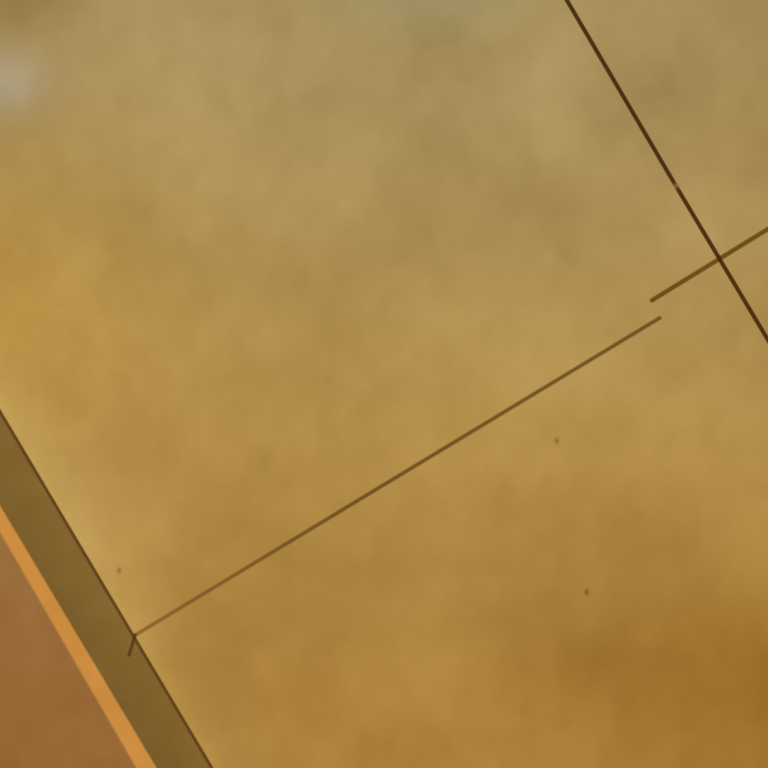
This texture is drawn by a Shadertoy shader. Its source:

```glsl
float hash(vec2 p) {
    p = fract(p * vec2(0.1031, 0.1137));
    p += dot(p, p.yx + 33.33);
    return fract((p.x + p.y) * p.x * 17.0);
}

float noise(vec2 p) {
    vec2 i = floor(p), f = fract(p);
    f = f * f * (3.0 - 2.0 * f);
    return mix(mix(hash(i), hash(i + vec2(1, 0)), f.x),
               mix(hash(i + vec2(0, 1)), hash(i + vec2(1, 1)), f.x), f.y);
}

float fbm(vec2 p) {
    float sum = 0.0, amp = 0.5;
    for (int i = 0; i < 5; i++) {
        sum += amp * noise(p);
        p = mat2(1.6, 1.2, -1.2, 1.6) * p + 7.3;
        amp *= 0.5;
    }
    return sum;
}

float segmentDist(vec2 p, vec2 a, vec2 b) {
    vec2 d = b - a;
    return length(p - a - d * clamp(dot(p - a, d) / dot(d, d), 0.0, 1.0));
}

// Signed distance to a line, positive on its right when pointing from a to b
float sideDist(vec2 p, vec2 a, vec2 b) {
    vec2 d = normalize(b - a);
    return dot(p - a, vec2(d.y, -d.x));
}

float glow(vec2 p, vec2 centre, vec2 radius) {
    vec2 q = (p - centre) / radius;
    return exp(-dot(q, q));
}

float stroke(float d, float halfWidth, float soft) {
    return 1.0 - smoothstep(halfWidth - soft, halfWidth + soft, d);
}

vec3 floorColor(vec2 p) {
    vec3 col = mix(vec3(0.66, 0.495, 0.225), vec3(0.695, 0.55, 0.285), smoothstep(0.05, 0.5, p.y));
    col = mix(col, vec3(0.66, 0.56, 0.36), smoothstep(0.45, 1.0, p.y + 0.12 * p.x));
    col += vec3(0.04, 0.02, -0.02) * glow(p, vec2(0.0, 0.65), vec2(0.22, 0.2));
    col -= vec3(0.03, 0.035, 0.04) * glow(p, vec2(1.0, 0.05), vec2(0.25, 0.3));
    col += vec3(0.01, 0.0, -0.01) * glow(p, vec2(0.98, 0.75), vec2(0.2));

    // Window reflections and the dim corner
    col = mix(col, vec3(0.56, 0.46, 0.26), 0.75 * glow(p, vec2(0.03, 1.02), vec2(0.1, 0.07)));
    col = mix(col, vec3(0.68, 0.62, 0.51), 0.9 * glow(p, vec2(0.0, 0.892), vec2(0.06, 0.045)));
    col = mix(col, vec3(0.65, 0.63, 0.47), 0.6 * glow(p, vec2(0.56, 1.02), vec2(0.13, 0.06)));

    // Cloudy stains and fine grain
    col += vec3(0.9, 0.9, 0.75) * 0.13 * (fbm(p * 7.0 + 3.0) - 0.48);
    col += 0.035 * (fbm(p * vec2(38.0, 30.0)) - 0.48);
    return col;
}

void mainImage(out vec4 fragColor, in vec2 fragCoord) {
    vec2 p = fragCoord / iResolution.xy;
    float aa = 0.8 / iResolution.y;
    vec3 col = floorColor(p);

    // Floor brightens beside the skirting
    float edge = sideDist(p, vec2(0.277, 0.0), vec2(0.0, 0.466));
    col += vec3(0.055, 0.065, 0.06) * exp(-max(edge, 0.0) / 0.045);

    // Floor joints
    vec3 jointColor = vec3(0.36, 0.24, 0.08);
    float longJoint = segmentDist(p, vec2(0.176, 0.173), vec2(0.859, 0.586));
    col = mix(col, jointColor, (0.5 + 0.25 * smoothstep(0.2, 0.5, p.x)) * stroke(longJoint, 0.0023, 0.0018));
    float shortJoint = segmentDist(p, vec2(0.849, 0.609), vec2(1.01, 0.708));
    col = mix(col, vec3(0.38, 0.26, 0.06), 0.85 * stroke(shortJoint, 0.0028, 0.0016));
    float steepJoint = min(segmentDist(p, vec2(0.735, 1.005), vec2(0.880, 0.758)),
                           segmentDist(p, vec2(0.880, 0.758), vec2(1.005, 0.549)));
    col = mix(col, vec3(0.25, 0.15, 0.04), 0.9 * stroke(steepJoint, 0.0026, 0.0015));
    col = mix(col, vec3(0.66, 0.52, 0.30), 0.6 * glow(p, vec2(0.880, 0.758), vec2(0.004)));

    // Sparse specks
    for (int i = 0; i < 3; i++) {
        float k = float(i);
        vec2 speck = vec2(0.725 + 0.039 * k, 0.426 - 0.197 * k);
        if (i == 2) speck = vec2(0.155, 0.257);
        col -= vec3(0.15, 0.13, 0.08) * glow(p, speck, vec2(0.003, 0.004));
    }

    // Skirting, its bright ledge and the face below
    float grain = fbm(p * 24.0) - 0.48;
    vec3 skirting = mix(vec3(0.47, 0.36, 0.17), vec3(0.51, 0.385, 0.18), smoothstep(-0.09, 0.0, edge));
    skirting += 0.05 * grain;
    col = mix(skirting, col, smoothstep(-aa, aa, edge));
    col = mix(col, vec3(0.33, 0.22, 0.08), 0.75 * stroke(abs(edge + 0.001), 0.002, 0.0016));

    float ledge = sideDist(p, vec2(0.204, 0.0), vec2(0.0, 0.342));
    col = mix(vec3(0.80, 0.55, 0.25) + 0.06 * grain, col, smoothstep(-0.002, 0.002, ledge));
    float face = sideDist(p, vec2(0.178, 0.0), vec2(0.0, 0.308));
    vec3 faceColor = mix(vec3(0.59, 0.40, 0.20), vec3(0.60, 0.425, 0.235), p.y / 0.3);
    col = mix(faceColor + 0.05 * grain, col, smoothstep(-0.003, 0.002, face));

    // Crack where the joint meets the skirting
    float crack = segmentDist(p, vec2(0.176, 0.173), vec2(0.168, 0.147));
    col = mix(col, vec3(0.30, 0.19, 0.07), 0.7 * stroke(crack, 0.002, 0.0015));

    fragColor = vec4(clamp(col, 0.0, 1.0), 1.0);
}
```
